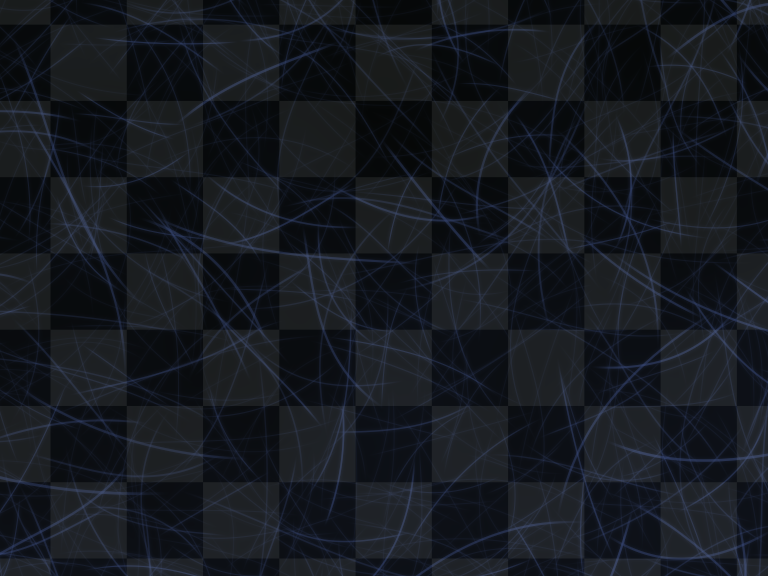
Write a WebGL 2 fragment shader that draws this pattern.

```glsl
#version 300 es
precision highp float;
// Dim checkerboard laid over a dark ground tangled with fine blue curved fibres.

uniform vec2 u_resolution;
out vec4 fragColor;

// Checkerboard, in units of canvas height
const float CHECK_SIZE = 0.1324;
const vec2 CHECK_ORIGIN = vec2(0.0877, 0.0304);
const vec3 CHECK_TINT = vec3(0.90, 0.92, 0.88);
const float CHECK_ALPHA = 0.085;

// Ground
const vec3 GROUND_TOP = vec3(0.022, 0.030, 0.031);
const vec3 GROUND_BOTTOM = vec3(0.045, 0.056, 0.075);
const vec3 HAZE_COLOR = vec3(0.016, 0.022, 0.040);

// Fibres
const int FIBRE_LAYERS = 24;
const vec3 FIBRE_COLOR = vec3(0.120, 0.155, 0.270);
const float GRID_MIN = 0.17;
const float GRID_MAX = 0.36;
const float WIDTH_MIN = 0.0007;
const float WIDTH_MAX = 0.0024;
const float HALO_WIDTH = 0.0045;
const float HALO_GAIN = 0.22;
const float FAINTEST = 0.16;
const float BEND = 0.9;
const float TWIST = 0.4;
const float TAU = 6.2831853;

float hash(vec2 p) {
  return fract(sin(dot(p, vec2(127.1, 311.7))) * 43758.5453);
}

vec4 hash4(vec2 p) {
  vec4 s = vec4(dot(p, vec2(127.1, 311.7)), dot(p, vec2(269.5, 183.3)),
                dot(p, vec2(419.2, 371.9)), dot(p, vec2(113.5, 271.9)));
  return fract(sin(s) * 43758.5453);
}

float noise(vec2 p) {
  vec2 i = floor(p), f = fract(p);
  f = f * f * (3.0 - 2.0 * f);
  return mix(mix(hash(i), hash(i + vec2(1, 0)), f.x),
             mix(hash(i + vec2(0, 1)), hash(i + vec2(1, 1)), f.x), f.y);
}

mat2 rotation(float a) {
  float c = cos(a), s = sin(a);
  return mat2(c, -s, s, c);
}

// One bent, tapered fibre around the origin; p in grid cells of size grid
float fibre(vec2 p, float grid, vec4 shape, float pixel) {
  float halfLength = mix(0.45, 0.85, shape.x);
  if (abs(p.x) > halfLength) return 0.0;
  float bend = (shape.y - 0.5) * BEND;
  float twist = (shape.z - 0.5) * TWIST;
  float curve = p.x * p.x * (bend + twist * p.x);
  float slope = p.x * (2.0 * bend + 3.0 * twist * p.x);
  float d = abs(p.y - curve) * inversesqrt(1.0 + slope * slope) * grid;
  if (d > 4.0 * HALO_WIDTH) return 0.0;

  float boldness = shape.w * shape.w * shape.w;
  float width = mix(WIDTH_MIN, WIDTH_MAX, boldness * shape.x);
  float drawn = max(width, 0.5 * pixel);
  float core = clamp((drawn - d) / pixel + 0.5, 0.0, 1.0) * width / drawn;
  float halo = HALO_GAIN * exp(-d * d / (HALO_WIDTH * HALO_WIDTH));
  float taper = 1.0 - smoothstep(0.6, 1.0, abs(p.x) / halfLength);
  return (core + halo) * taper * mix(FAINTEST, 0.9, boldness * shape.w);
}

// Rotated jittered grids, one fibre per cell
float fibres(vec2 uv, float pixel) {
  float sum = 0.0;
  for (int layer = 0; layer < FIBRE_LAYERS; layer++) {
    float n = float(layer) + 1.0;
    float grid = mix(GRID_MIN, GRID_MAX, hash(vec2(n, 4.7)));
    vec2 p = rotation(n * 2.4) * uv / grid + n * vec2(3.71, 5.13);
    vec2 cell = floor(p);
    for (int y = -1; y <= 1; y++) {
      for (int x = -1; x <= 1; x++) {
        vec2 id = cell + vec2(x, y);
        vec4 place = hash4(id + n * 17.3);
        vec4 shape = hash4(id + n * 9.1 + 41.7);
        vec2 local = rotation(place.z * TAU) * (p - id - place.xy);
        sum += fibre(local, grid, shape, pixel);
      }
    }
  }
  return sum;
}

// 1 on the light squares, with edges one pixel soft
float checker(vec2 uv, float pixel) {
  vec2 p = (uv - CHECK_ORIGIN) / CHECK_SIZE;
  vec2 toEdge = 0.5 - abs(fract(p) - 0.5);
  vec2 side = 1.0 - 2.0 * mod(floor(p), 2.0);
  vec2 soft = side * clamp(toEdge * CHECK_SIZE * 2.0 / pixel, 0.0, 1.0);
  return 0.5 + 0.5 * soft.x * soft.y;
}

void main() {
  vec2 uv = gl_FragCoord.xy / u_resolution.y;
  float pixel = 1.0 / u_resolution.y;
  float across = gl_FragCoord.x / u_resolution.x;

  // Ground brightens toward the lower right, with patchy haze
  float glow = smoothstep(0.85, 0.0, uv.y - 0.15 * across);
  vec3 color = mix(GROUND_TOP, GROUND_BOTTOM, glow);
  float patches = noise(uv * 4.0 + 7.3) * 0.65 + noise(uv * 11.0) * 0.35;
  color += HAZE_COLOR * (patches - 0.35);

  // Tangled fibres, denser in patches
  float tangle = fibres(uv, pixel) * mix(0.65, 1.3, patches);
  color += FIBRE_COLOR * 1.5 * (1.0 - exp(-tangle * 0.75));

  // Translucent light squares
  color = mix(color, CHECK_TINT, CHECK_ALPHA * checker(uv, pixel));
  fragColor = vec4(color, 1.0);
}
```
